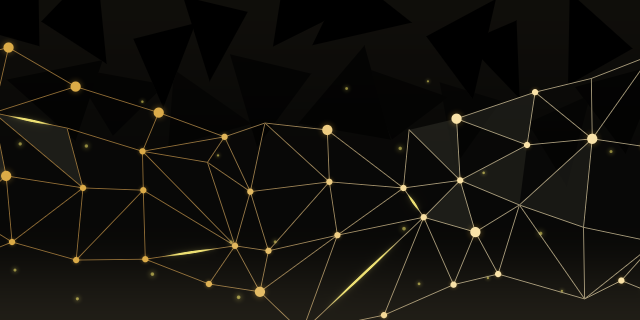
Write a WebGL 1 fragment shader that draws this background.

```glsl
precision highp float;
// A golden wire mesh with glowing joints over black shards on a dark backdrop.
// The mesh is a jittered, triangulated grid bent between two layered sine curves;
// dust comes from cellular noise. Lengths are in units of the canvas height.

uniform vec2 u_resolution;

const float PI = 3.14159265;
const float COLUMN = 0.2;    // mean spacing of mesh columns
const float TOP_ROW = 3.0;   // index of the highest mesh row

float hash(vec2 v) {
  vec3 q = fract(v.xyx * vec3(0.1031, 0.1030, 0.0973));
  q += dot(q, q.yzx + 33.33);
  return fract((q.x + q.y) * q.z);
}

vec2 hash2(vec2 v) {
  return vec2(hash(v + 17.3), hash(v + 71.9));
}

// Antialiased coverage of a shape; depth is positive inside it.
float coverage(float depth, float px) {
  return clamp(0.5 + depth / px, 0.0, 1.0);
}

// Depth of p behind the directed side a-b, positive on its left.
float sideDepth(vec2 p, vec2 a, vec2 b) {
  vec2 d = normalize(b - a);
  return d.x * (p.y - a.y) - d.y * (p.x - a.x);
}

float triangle(vec2 p, vec2 a, vec2 b, vec2 c, float px) {
  float depth = min(sideDepth(p, a, b), min(sideDepth(p, b, c), sideDepth(p, c, a)));
  return coverage(depth, px);
}

// Position of a mesh joint from its column and row.
vec2 joint(vec2 id) {
  vec2 g = id + 0.62 * (hash2(id) - 0.5);
  float x = COLUMN * (g.x + 0.4 * mod(id.y, 2.0));
  float low = 0.13 + 0.06 * cos(PI * x) + 0.04 * sin(5.0 * x) - 0.05 * x * x * 0.5;
  float high = 0.70 + 0.09 * cos(PI * x) + 0.02 * sin(7.0 * x);
  return vec2(x, mix(low, high, g.y / TOP_ROW));
}

// Thin line in x, tapered glint in y; some edges are left out.
vec2 edge(vec2 p, vec2 a, vec2 b, float seed, float px) {
  vec2 ab = b - a;
  float t = clamp(dot(p - a, ab) / dot(ab, ab), 0.0, 1.0);
  float dist = length(p - a - ab * t);
  float s = (t - 0.5) / 0.32;
  float taper = max(0.0, 1.0 - s * s);
  float glint = coverage(0.0035 * taper - dist, px) + 0.3 * exp(-dist * 160.0);
  return vec2(coverage(0.0013 - dist, px) * step(0.1, seed),
              glint * taper * step(0.945, seed));
}

// Solid disc in x, soft halo in y.
vec2 glowDisc(vec2 p, vec2 centre, float radius, float px) {
  float dist = length(p - centre);
  float fall = max(0.0, 1.0 - dist / (radius * 2.3));
  return vec2(coverage(radius - dist, px), fall * fall);
}

vec3 backdrop(vec2 p) {
  vec3 col = mix(vec3(0.033, 0.032, 0.026), vec3(0.060, 0.054, 0.040), smoothstep(0.5, 1.0, p.y));
  return mix(vec3(0.125, 0.115, 0.088), col, smoothstep(-0.02, 0.30, p.y));
}

// Scattered black triangles, fainter lower down.
float shards(vec2 p, float px) {
  float dark = 0.0;
  for (float i = 0.0; i < 18.0; i++) {
    vec2 h = hash2(vec2(i, 5.0));
    vec2 centre = vec2((i + h.x) / 9.0, mix(0.90, 0.65, mod(i, 2.0)) + 0.16 * (h.y - 0.5));
    float turn = 2.0 * PI * hash(vec2(i, 9.0));
    vec2 size = 0.10 + 0.10 * h;
    vec2 a = centre + size.x * vec2(cos(turn), sin(turn));
    vec2 b = centre + size.y * vec2(cos(turn + 1.8), sin(turn + 1.8));
    vec2 c = centre + 0.16 * vec2(cos(turn + 4.0), sin(turn + 4.0));
    dark = max(dark, triangle(p, a, b, c, px) * mix(0.5, 0.97, smoothstep(0.62, 0.82, centre.y)));
  }
  return dark;
}

// Cellular noise: at most one speck in each cell.
float dust(vec2 p, float px) {
  vec2 id = floor(p / COLUMN);
  vec2 centre = (id + 0.2 + 0.6 * hash2(id + 40.0)) * COLUMN;
  float radius = mix(0.003, 0.006, hash(id + 60.0));
  vec2 speck = glowDisc(p, centre, radius, px);
  float halo = glowDisc(p, centre, radius * 2.0, px).y;
  return (0.75 * speck.x + 0.4 * halo) * step(0.52, hash(id + 80.0)) * step(p.y, 0.82);
}

void main() {
  float px = 1.0 / u_resolution.y;
  vec2 p = gl_FragCoord.xy * px;
  float face = 0.0;
  vec2 wires = vec2(0.0), discs = vec2(0.0);

  // Gather the mesh parts of the nearby columns.
  for (float i = -2.0; i <= 2.0; i++) {
    for (float j = 0.0; j <= TOP_ROW; j++) {
      vec2 id = vec2(floor(p.x / COLUMN) + i, j);
      vec2 a = joint(id), b = joint(id + vec2(1.0, 0.0));
      vec2 c = joint(id + 1.0), d = joint(id + vec2(0.0, 1.0));
      wires = max(wires, edge(p, a, b, hash(id + 11.0), px));
      if (j < TOP_ROW) {
        bool flip = hash(id + 23.0) > 0.5;
        vec2 from = flip ? b : a, to = flip ? d : c;
        wires = max(wires, edge(p, a, d, hash(id + 31.0), px));
        wires = max(wires, edge(p, from, to, hash(id + 37.0), px));
        float lit = step(0.77, hash(id + 43.0)) * (0.5 + 0.5 * hash(id + 47.0));
        face = max(face, lit * triangle(p, from, flip ? c : b, to, px));
      }
      float radius = hash(id + 53.0) > 0.8 ? 0.016 : 0.0098;
      discs = max(discs, glowDisc(p, a, radius, px) * step(0.25, hash(id + 59.0)));
    }
  }

  // Layer everything from back to front; metal pales to the right.
  float pale = smoothstep(0.4, 1.5, p.x);
  vec3 metal = mix(vec3(0.80, 0.60, 0.29), vec3(0.93, 0.86, 0.68), pale);
  vec3 jointColor = mix(vec3(0.86, 0.67, 0.28), vec3(0.98, 0.89, 0.66), pale);
  vec3 col = backdrop(p) * (1.0 - shards(p, px));
  col = mix(col, vec3(0.15, 0.15, 0.125), 0.85 * face);
  col += vec3(0.50, 0.47, 0.20) * dust(p, px);
  col = mix(col, metal, 0.72 * wires.x);
  col = mix(col, vec3(0.93, 0.88, 0.45), min(wires.y, 1.0));
  col += vec3(0.55, 0.42, 0.14) * discs.y * 0.8 * (1.0 - discs.x);
  gl_FragColor = vec4(mix(col, jointColor, discs.x), 1.0);
}
```
